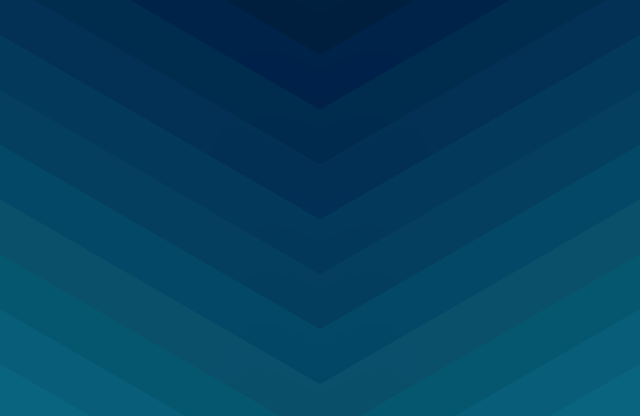
Write a Shadertoy shader that draws this background.

```glsl
// Nested chevrons pointing down, stepping from navy at the top to teal below.
// A folded, sheared height gives each point a band number; the band picks a
// tone, and neighbouring tones are blended over about one pixel at each edge.

const int BANDS = 11;

// Flat tones, from the innermost chevron outwards
const vec3 TONES[BANDS] = vec3[BANDS](
    vec3(0.000, 0.125, 0.247), vec3(0.000, 0.137, 0.290),
    vec3(0.000, 0.173, 0.306), vec3(0.010, 0.190, 0.335),
    vec3(0.012, 0.224, 0.355), vec3(0.018, 0.247, 0.373),
    vec3(0.012, 0.282, 0.400), vec3(0.038, 0.312, 0.418),
    vec3(0.020, 0.343, 0.439), vec3(0.030, 0.367, 0.476),
    vec3(0.036, 0.394, 0.500));

void mainImage(out vec4 fragColor, in vec2 fragCoord)
{
    // Height is one unit; x is measured from the centre line
    vec2 p = vec2(fragCoord.x - 0.5 * iResolution.x, fragCoord.y) / iResolution.y;

    // Depth below the top edge, folded into 30 degree arms
    float depth = 1.0 - p.y + 0.577 * abs(p.x);
    float spacing = 0.1319;
    float band = depth / spacing;
    float blur = 0.6 / (iResolution.y * spacing);

    // Lay each successive tone over the previous one
    vec3 color = TONES[0];
    for (int i = 1; i < BANDS; i++) {
        float edge = float(i);
        color = mix(color, TONES[i], smoothstep(edge - blur, edge + blur, band));
    }

    // Very slight darkening towards the tip of each chevron
    float tip = 1.0 - smoothstep(0.0, 0.3, abs(p.x));
    color -= vec3(0.004, 0.006, 0.002) * tip * fract(band) * step(band, 10.0);

    fragColor = vec4(max(color, 0.0), 1.0);
}
```
